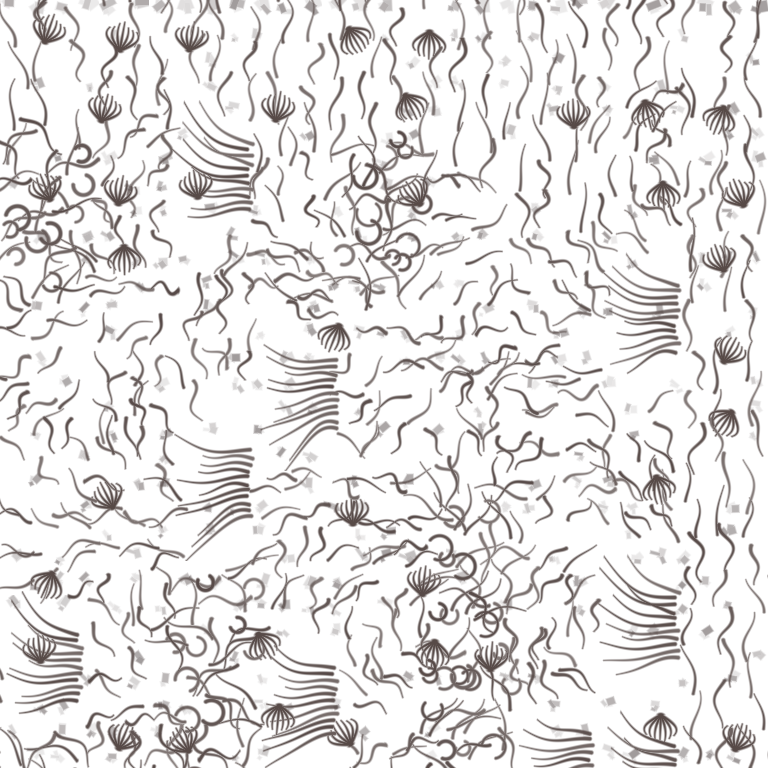
This pattern is drawn by a Shadertoy shader. Its source:

```glsl
// Scattered curly brown hairs in blocks of fans, tangles and tufts on white, with pale smudges.

const float TAU = 6.2831853;
const float EDGE = 0.0016;
const vec3 PAPER = vec3(1.0);
const vec3 HAIR = vec3(0.34, 0.29, 0.28);
const vec3 SMUDGE = vec3(0.50, 0.47, 0.47);
const vec2 BLOCK_SIZE = vec2(1.0 / 9.0, 0.2);

// Block kinds
const int MARGIN = 0;
const int LOOSE = 1;
const int TANGLE = 2;
const int FAN = 3;

struct Block { vec2 id; vec2 local; int kind; };

float hash(vec2 cell, float seed) {
    vec3 q = fract(vec3(cell.xyx + seed * 7.31) * vec3(0.1031, 0.1030, 0.0973));
    q += dot(q, q.yzx + 33.33);
    return fract((q.x + q.y) * q.z);
}

vec2 hash2(vec2 cell, float seed) {
    return vec2(hash(cell, seed), hash(cell, seed + 0.57));
}

vec2 rotate(vec2 p, float angle) {
    float c = cos(angle), s = sin(angle);
    return vec2(c * p.x - s * p.y, s * p.x + c * p.y);
}

float ink(float dist) {
    return 1.0 - smoothstep(-EDGE, EDGE, dist);
}

// Tall blocks in columns, each column shifted by its own amount
Block blockAt(vec2 p) {
    float column = floor(p.x / BLOCK_SIZE.x);
    float shift = hash(vec2(column, 3.0), 1.0) * BLOCK_SIZE.y;
    vec2 q = vec2(p.x, p.y + shift);
    vec2 id = floor(q / BLOCK_SIZE);
    float centre = (id.y + 0.5) * BLOCK_SIZE.y - shift;
    float pick = hash(id, 2.0);
    int kind = pick < 0.26 ? FAN : pick < 0.43 ? TANGLE : LOOSE;
    if (column > 7.5 || centre > 0.79) kind = MARGIN;
    return Block(id, q - id * BLOCK_SIZE, kind);
}

// Wavy hair along y, thin at the bottom and thick at the top
float strand(vec2 p, float len, float amp, float turns, float phase, float halfWidth) {
    float s = clamp(p.y / len, -0.5, 0.5);
    float a = TAU * turns * s + phase;
    float slope = amp * TAU * turns / len * cos(a);
    float across = (p.x - amp * sin(a)) * inversesqrt(1.0 + slope * slope);
    float dist = length(vec2(across, p.y - s * len));
    return ink(dist - halfWidth * mix(0.35, 1.0, s + 0.5));
}

// Open ring with its gap facing left
float curl(vec2 p, float radius, float halfWidth) {
    float turn = abs(atan(p.y, p.x));
    float gap = max(turn - 2.2, 0.0) * radius;
    return ink(length(vec2(length(p) - radius, gap)) - halfWidth);
}

// Jittered hairs; density gives the share kept in margin, loose and tangled blocks
float strandLayer(vec2 p, vec2 grid, float seed, vec3 density) {
    float cover = 0.0;
    for (int j = -1; j <= 1; j++)
    for (int i = -1; i <= 1; i++) {
        vec2 id = floor(p * grid) + vec2(i, j);
        vec2 anchor = (id + 0.5 + 0.5 * (hash2(id, seed) - 0.5)) / grid;
        Block b = blockAt(anchor);
        if (b.kind == FAN || hash(id, seed + 1.3) > density[b.kind]) continue;
        vec2 shape = hash2(id, seed + 2.1);
        vec2 style = hash2(id, seed + 3.7);
        float lean = (hash(b.id, 5.0) - 0.5) * 2.6;
        float angle = (style.x - 0.5) * 0.5;
        float len = mix(0.045, 0.07, shape.x);
        float amp = mix(0.003, 0.008, shape.y);
        if (b.kind == LOOSE) {
            angle = lean + (style.x - 0.5) * 1.3 + (b.local.y / BLOCK_SIZE.y - 0.5) * 1.6;
            len *= 0.78;
        }
        if (b.kind == TANGLE) {
            angle = lean + (style.x - 0.5) * 2.6;
            amp *= 1.2;
        }
        vec2 q = rotate(p - anchor, angle);
        if (style.y < 0.5) q.y = -q.y;
        float width = mix(0.0018, 0.0027, style.y);
        float hair = strand(q, len, amp, mix(0.55, 1.15, style.y), style.x * TAU, width);
        if (b.kind == TANGLE && shape.x < 0.3) hair = curl(q, mix(0.009, 0.016, shape.y), width);
        cover = max(cover, hair * mix(0.72, 1.0, hash(id, seed + 4.9)));
    }
    return cover;
}

// Long hairs that gather towards the right side of a block
float fan(Block b) {
    if (b.kind != FAN) return 0.0;
    float cover = 0.0;
    float skew = (hash(b.id, 8.0) - 0.35) * 0.06;
    for (int i = 0; i < 11; i++) {
        float t = (float(i) + 0.5) / 11.0;
        vec2 r = hash2(b.id + float(i) * 3.1, 9.0);
        vec2 root = vec2(0.107 - 0.008 * r.y, mix(0.05, 0.145, t));
        float len = mix(0.06, 0.1, r.x);
        float rise = (t - 0.5) * 0.08 + skew + (r.y - 0.5) * 0.014;
        float s = clamp((root.x - b.local.x) / len, 0.0, 1.0);
        float y = root.y + rise * s * s + 0.004 * sin(s * 5.0 + r.x * 2.0);
        float slope = (2.0 * rise * s + 0.02 * cos(s * 5.0 + r.x * 2.0)) / len;
        float across = (b.local.y - y) * inversesqrt(1.0 + slope * slope);
        float dist = length(vec2(across, root.x - s * len - b.local.x));
        cover = max(cover, ink(dist - mix(0.0026, 0.0007, s)) * mix(0.78, 1.0, r.y));
    }
    return cover;
}

// Small tufts: curved legs splayed from a dark root
float tuft(vec2 p, float grid) {
    vec2 id = floor(p * grid);
    if (hash(id, 12.0) > 0.34) return 0.0;
    vec2 q = p - (id + 0.5 + 0.3 * (hash2(id, 13.0) - 0.5)) / grid;
    q = rotate(q, (hash(id, 14.0) - 0.5) * 1.2);
    if (hash(id, 15.0) < 0.5) q.y = -q.y;
    float cover = ink(length((q - vec2(0.0, 0.018)) * vec2(0.6, 1.0)) - 0.003);
    for (int i = 0; i < 7; i++) {
        float side = float(i) / 3.0 - 1.0;
        float len = 0.034 - 0.01 * abs(side) + 0.004 * hash(id, float(i) + 16.0);
        float s = clamp((0.018 - q.y) / len, 0.0, 1.0);
        float slope = side * 0.021 * 2.1 * cos(s * 2.1) / len;
        float across = (q.x - side * 0.021 * sin(s * 2.1)) * inversesqrt(1.0 + slope * slope);
        float dist = length(vec2(across, 0.018 - s * len - q.y));
        cover = max(cover, ink(dist - mix(0.0022, 0.0009, s)));
    }
    return cover;
}

// Clusters of pale angular flakes, crowded along the top edge
float smudge(vec2 p, float grid) {
    vec2 id = floor(p * grid);
    float top = step(grid - 1.5, id.y);
    if (hash(id, 30.0) > mix(0.3, 0.85, top)) return 0.0;
    vec2 centre = (id + 0.5 + 0.3 * (hash2(id, 31.0) - 0.5) + vec2(0.0, 0.3 * top)) / grid;
    float shade = 0.0;
    for (int i = 0; i < 3; i++) {
        float seed = 32.0 + float(i) * 2.3;
        vec2 r = hash2(id, seed);
        vec2 q = rotate(p - centre - (r - 0.5) * 0.011, r.x * TAU);
        vec2 d = abs(q) - mix(vec2(0.002), vec2(0.007, 0.005), r.yx) * (1.0 + 0.5 * top);
        shade = max(shade, ink(max(d.x, d.y)) * mix(0.15, 0.75, pow(hash(id, seed + 1.1), 2.0)));
    }
    return shade;
}

void mainImage(out vec4 fragColor, in vec2 fragCoord) {
    vec2 p = fragCoord / iResolution.xy;
    float hair = strandLayer(p, vec2(26.0, 20.0), 40.0, vec3(0.95, 0.92, 1.0));
    hair = max(hair, strandLayer(p, vec2(25.0, 23.0), 60.0, vec3(0.06, 0.5, 0.9)));
    hair = max(hair, strandLayer(p, vec2(24.0, 22.0), 80.0, vec3(0.0, 0.1, 0.7)));
    hair = max(hair, max(fan(blockAt(p)), tuft(p, 10.0)));
    vec3 color = mix(PAPER, SMUDGE, smudge(p, 31.0));
    color = mix(color, HAIR, hair);
    fragColor = vec4(color, 1.0);
}
```
